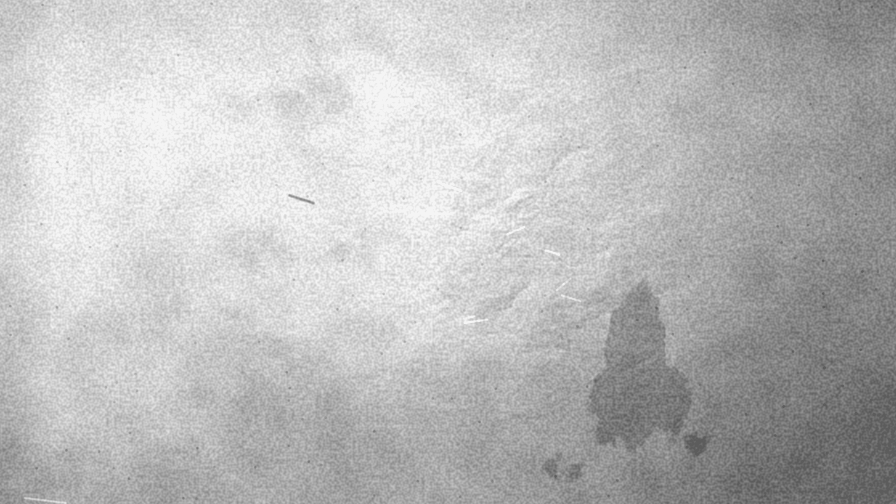
Give the GLSL for this texture, as a WebGL 1 fragment shader.

```glsl
precision highp float;
// Worn grey plaster: soft light falloff, damp stains, creases, scratches and fine grain.
uniform vec2 u_resolution;

#define LIGHT_TONE 0.915
#define RIGHT_SHADE 0.40
#define LOWER_SHADE 0.31
#define CLOUD_AMOUNT 0.085
#define SMUDGE_AMOUNT 0.16
#define STAIN_AMOUNT 0.13
#define CREASE_AMOUNT 0.50
#define GRAIN_AMOUNT 0.13
#define GRAIN_SCALE 190.0
#define SCRATCH_COUNT 9

vec2 hash2(vec2 p) {
  vec3 q = fract(vec3(p.xyx) * vec3(0.1031, 0.1030, 0.0973));
  q += dot(q, q.yzx + 33.33);
  return fract((q.xx + q.yz) * q.zy);
}

vec2 gradientAt(vec2 cell) {
  float angle = 6.2832 * hash2(cell + 57.0).x;
  return vec2(cos(angle), sin(angle));
}

float gradientNoise(vec2 p) {
  vec2 i = floor(p), f = fract(p);
  vec2 w = f * f * f * (f * (f * 6.0 - 15.0) + 10.0);
  vec2 e = vec2(1.0, 0.0);
  float low = mix(dot(gradientAt(i), f), dot(gradientAt(i + e), f - e), w.x);
  float high = mix(dot(gradientAt(i + e.yx), f - e.yx),
                   dot(gradientAt(i + e.xx), f - e.xx), w.x);
  return mix(low, high, w.y);
}

float fbm(vec2 p) {
  float sum = 0.0, amp = 1.0;
  for (int i = 0; i < 5; i++) {
    sum += amp * gradientNoise(p);
    p = mat2(1.6, 1.2, -1.2, 1.6) * p + 11.3;
    amp *= 0.52;
  }
  return sum;
}

// Soft elliptical region, 1 at its centre
float blob(vec2 p, vec2 centre, vec2 radius) {
  vec2 d = (p - centre) / radius;
  return exp(-dot(d, d));
}

float segmentDistance(vec2 p, vec2 a, vec2 b) {
  vec2 d = b - a;
  return length(p - a - d * clamp(dot(p - a, d) / dot(d, d), 0.0, 1.0));
}

float creaseHeight(vec2 p) {
  p += 0.03 * vec2(gradientNoise(p * 9.0), gradientNoise(p * 9.0 + 40.0));
  return abs(fbm(p * vec2(5.0, 8.0) + 3.0));
}

// Broad light: bright at the upper left, dark at the right and below
float baseTone(vec2 uv, float warp) {
  float right = smoothstep(0.46, 1.04, uv.x + 0.05 * warp);
  float lower = 1.0 - smoothstep(-0.04, 0.60, uv.y + 0.12 * (0.5 - uv.x) + 0.07 * warp);
  float tone = LIGHT_TONE * (1.0 - RIGHT_SHADE * right) * (1.0 - LOWER_SHADE * lower);
  tone -= 0.09 * (1.0 - smoothstep(0.0, 0.07, uv.x));
  tone -= 0.06 * smoothstep(0.82, 1.0, uv.y);
  return tone;
}

// Damp patches with ragged, fairly crisp borders
float stains(vec2 p) {
  float field = 1.05 * blob(p, vec2(1.26, 0.31), vec2(0.08, 0.16));
  field += 0.62 * blob(p, vec2(1.22, 0.14), vec2(0.24, 0.15));
  field += 0.35 * blob(p, vec2(1.52, 0.16), vec2(0.08, 0.18));
  return smoothstep(0.62, 0.73, field + 0.55 * fbm(p * vec2(9.0, 7.0) + 21.0));
}

// Blurred dirt, gathered in a few regions
float smudges(vec2 p) {
  vec2 slanted = mat2(0.91, 0.42, -0.42, 0.91) * p;
  float area = blob(p, vec2(0.26, 0.07), vec2(0.17, 0.07));
  area += 0.7 * blob(p, vec2(0.63, 0.84), vec2(0.24, 0.10));
  area += 0.7 * blob(p, vec2(0.48, 0.34), vec2(0.18, 0.14));
  area += 0.5 * blob(p, vec2(0.90, 0.50), vec2(0.25, 0.25));
  area += 0.5 * blob(p, vec2(0.55, 0.50), vec2(0.20, 0.04));
  return area * smoothstep(-0.15, 0.6, fbm(slanted * vec2(6.0, 9.0) + 8.0));
}

// Short slanted marks, mostly pale
float scratches(vec2 p) {
  float sum = 0.0;
  for (int i = 0; i < SCRATCH_COUNT; i++) {
    vec2 h = hash2(vec2(float(i) * 7.0 + 2.0, 19.0));
    vec2 k = hash2(vec2(float(i) * 5.0 + 9.0, 83.0));
    vec2 start = vec2(0.75 + 0.55 * h.x, 0.22 + 0.50 * h.y);
    vec2 reach = (0.015 + 0.035 * k.x) * vec2(1.0, 1.6 * k.y - 0.7);
    sum += (0.08 + 0.12 * k.x) * (1.0 - smoothstep(0.0005, 0.0035, segmentDistance(p, start, start + reach)));
  }
  float nick = segmentDistance(p, vec2(0.575, 0.612), vec2(0.622, 0.597));
  float chip = segmentDistance(p, vec2(0.05, 0.012), vec2(0.13, 0.002));
  return sum - 0.38 * (1.0 - smoothstep(0.0, 0.005, nick)) + 0.2 * (1.0 - smoothstep(0.0, 0.004, chip));
}

// Sparse dark pits, one possible per cell
float pits(vec2 p) {
  vec2 cell = floor(p * 32.0);
  vec2 h = hash2(cell + 5.0);
  float d = length(fract(p * 32.0) - 0.2 - 0.6 * h);
  return step(0.90, hash2(cell + 91.0).x) * (1.0 - smoothstep(0.03, 0.13, d));
}

void main() {
  vec2 uv = gl_FragCoord.xy / u_resolution;
  vec2 p = gl_FragCoord.xy / u_resolution.y;
  float cloud = fbm(p * 3.2 + 4.0);
  float tone = baseTone(uv, cloud) + CLOUD_AMOUNT * (cloud * 0.6 + 0.6 * fbm(p * 11.0));
  tone -= SMUDGE_AMOUNT * smudges(p) + STAIN_AMOUNT * stains(p) + 0.14 * pits(p);

  // Creases lit from the upper left
  float creased = blob(p, vec2(1.08, 0.52), vec2(0.32, 0.30)) + 0.12;
  float slope = creaseHeight(p) - creaseHeight(p + vec2(-0.003, 0.004));
  tone += CREASE_AMOUNT * creased * clamp(slope, -0.22, 0.22) + scratches(p);

  float grain = gradientNoise(p * GRAIN_SCALE) + 0.6 * gradientNoise(p * GRAIN_SCALE * 0.53 + 70.0);
  tone += GRAIN_AMOUNT * grain;
  gl_FragColor = vec4(vec3(clamp(tone, 0.36, 0.96)), 1.0);
}
```
